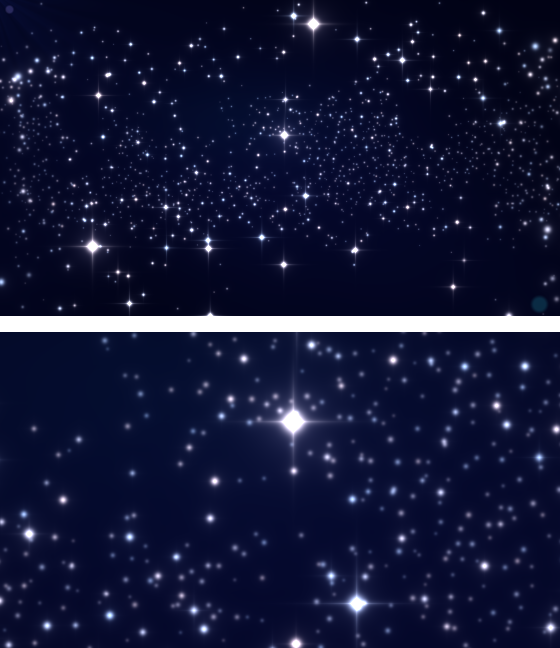
Top: the whole. Bottom: its middle third, enlarged.
A WebGL 1 fragment shader for this background:

```glsl
precision highp float;
uniform vec2 u_resolution;

float hash(vec2 p) {
  vec3 q = fract(vec3(p.xyx) * 0.1031);
  q += dot(q, q.yzx + 33.33);
  return fract((q.x + q.y) * q.z);
}

float valueNoise(vec2 p) {
  vec2 cell = floor(p);
  vec2 f = fract(p);
  f = f * f * (3.0 - 2.0 * f);
  float low = mix(hash(cell), hash(cell + vec2(1.0, 0.0)), f.x);
  float high = mix(hash(cell + vec2(0.0, 1.0)), hash(cell + vec2(1.0, 1.0)), f.x);
  return mix(low, high, f.y);
}

// Round core, faint halo and a thin four-pointed flare
float starLight(vec2 d, float radius, float flareLength, float flare) {
  float dist = length(d);
  float core = 1.2 * exp(-dist * dist / (radius * radius));
  float halo = 0.2 * exp(-dist / (radius * 1.7));
  vec2 a = abs(d);
  float thin = max(radius * 0.28, 0.0017);
  float cross = exp(-a.x / flareLength - a.y / thin)
              + exp(-a.y / flareLength - a.x / thin);
  return core + halo + flare * cross;
}

vec3 starTint(float warmth) {
  return mix(vec3(0.74, 0.86, 1.0), vec3(1.0, 0.89, 0.86), warmth);
}

// Likelihood of a star: two mirrored bands broken into clusters
float starDensity(vec2 p, float bandOffset, float bandWidth, float seed) {
  float band = (abs(p.y) - bandOffset) / bandWidth;
  float cluster = smoothstep(0.22, 0.78, valueNoise(p * 6.5 + seed));
  return exp(-band * band) * cluster + 0.015;
}

vec3 starLayer(vec2 p, float cellSize, float radius, float flare,
               float bandOffset, float bandWidth, float gain, float seed) {
  vec3 light = vec3(0.0);
  vec2 home = floor(p / cellSize);
  for (int j = -1; j <= 1; j++) {
    for (int i = -1; i <= 1; i++) {
      vec2 cell = home + vec2(float(i), float(j));
      vec2 key = cell + 200.0 + seed;
      vec2 jitter = vec2(hash(key + 11.3), hash(key + 47.9));
      vec2 center = (cell + jitter) * cellSize;
      float present = step(hash(key), starDensity(center, bandOffset, bandWidth, seed));
      float size = hash(key + 83.1);
      float defocus = smoothstep(0.5, 0.85, abs(center.x));
      float starRadius = radius * mix(0.75, 1.2, size) * (1.0 + 0.35 * defocus);
      float brightness = gain * mix(0.35, 1.1, size) * (1.0 - 0.3 * defocus);
      float shine = starLight(p - center, starRadius, cellSize * 0.14, flare * (1.0 - defocus));
      light += present * brightness * shine * starTint(hash(key + 129.7));
    }
  }
  return light;
}

// Three brilliant stars falling along a curve
vec3 brilliantStars(vec2 p) {
  vec3 light = vec3(0.0);
  for (int i = 0; i < 3; i++) {
    float t = float(i);
    vec2 center = vec2(0.106 + 0.1655 * t - 0.2575 * t * t, 0.424 - 0.352 * t);
    float scale = 0.65 + 0.35 * abs(t - 1.0);
    vec2 d = p - center;
    float shine = 1.2 * starLight(d, 0.015 * scale, 0.03 * scale, 0.8);
    float glow = 0.1 * exp(-length(d) / 0.035);
    light += shine * vec3(1.0, 0.93, 0.9) + glow * vec3(0.75, 0.7, 1.0);
  }
  return light;
}

vec3 nightSky(vec2 p, vec2 corner) {
  vec2 q = p * vec2(1.15, 1.9);
  float haze = 0.75 * exp(-dot(q, q)) + 0.4 * valueNoise(p * 2.3 + 7.0);
  haze *= 1.0 - 0.6 * smoothstep(0.2, 1.1, p.x + p.y);
  vec3 sky = mix(vec3(0.0, 0.004, 0.065), vec3(0.016, 0.03, 0.17), haze);
  vec2 teal = (p - vec2(-0.12, 0.12)) / vec2(0.3, 0.14);
  sky += vec3(0.0, 0.022, 0.018) * exp(-dot(teal, teal));

  // Faint shafts of light from the upper left corner
  vec2 ray = p - corner;
  float angle = atan(ray.y, ray.x);
  float shafts = 0.5 + 0.5 * valueNoise(vec2(angle * 16.0, 3.0));
  sky += vec3(0.025, 0.045, 0.13) * shafts * exp(-length(ray) * 3.8);
  return sky;
}

float softDisc(vec2 d, float radius) {
  return 1.0 - smoothstep(radius * 0.6, radius * 1.15, length(d));
}

void main() {
  vec2 p = (gl_FragCoord.xy - 0.5 * u_resolution) / u_resolution.y;
  float halfWidth = 0.5 * u_resolution.x / u_resolution.y;
  vec3 color = nightSky(p, vec2(-halfWidth - 0.03, 0.53));

  // Star layers from distant dust to nearby sparkles
  color += starLayer(p, 0.022, 0.0026, 0.0, 0.05, 0.13, 0.36, 3.0);
  color += starLayer(p, 0.040, 0.0034, 0.1, 0.12, 0.16, 0.75, 19.0);
  color += starLayer(p, 0.060, 0.0046, 0.3, 0.22, 0.15, 1.0, 37.0);
  color += starLayer(p, 0.140, 0.0070, 0.6, 0.31, 0.20, 1.15, 61.0);
  color += brilliantStars(p);

  // Out-of-focus lights at opposite corners
  color += vec3(0.03, 0.15, 0.15) * softDisc(p - vec2(halfWidth - 0.065, -0.463), 0.028);
  color += vec3(0.14, 0.12, 0.18) * softDisc(p - vec2(0.03 - halfWidth, 0.47), 0.014);

  gl_FragColor = vec4(min(color, 1.0), 1.0);
}
```
